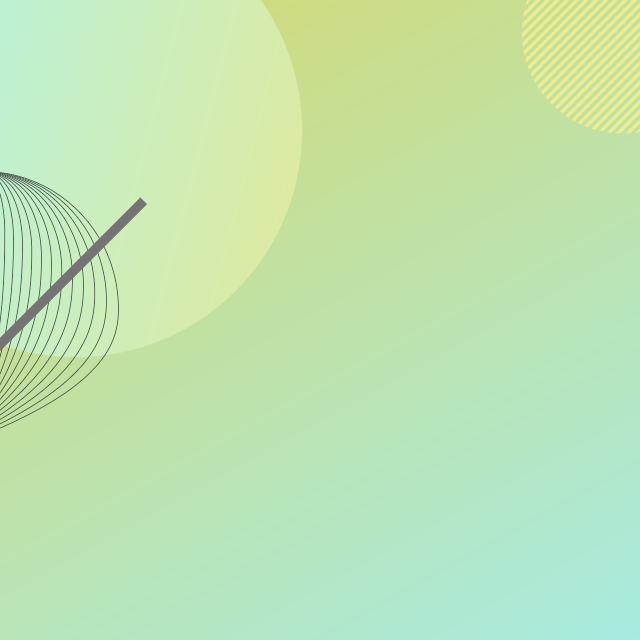
Write a Shadertoy shader that draws this background.

```glsl
const float DIAGONAL = 0.70711;
const int STRAND_COUNT = 12;

// Converts a signed distance to antialiased coverage
float coverage(float dist, float pixel) {
    return clamp(0.5 - dist / pixel, 0.0, 1.0);
}

float circleDistance(vec2 p, vec2 center, float radius) {
    return length(p - center) - radius;
}

// Square-ended bar reaching back from its tip along a unit direction
float barDistance(vec2 p, vec2 tip, vec2 dir, float len, float halfWidth) {
    vec2 q = p - tip;
    vec2 local = vec2(dot(q, dir) + 0.5 * len, dot(q, vec2(-dir.y, dir.x)));
    vec2 d = abs(local) - vec2(0.5 * len, halfWidth);
    return length(max(d, 0.0)) + min(max(d.x, d.y), 0.0);
}

// Stripes rising to the right, half filled
float stripeDistance(vec2 p, float period) {
    float phase = (p.x - p.y) * DIAGONAL / period;
    return (abs(fract(phase) - 0.5) - 0.25) * period;
}

// Curve with an elliptic upper half and a power-law lower half
float strandDistance(vec2 p, float reach, float rootX, float topY) {
    float span = reach - rootX;
    float peakY = 0.642 - 0.67 * reach;
    float x = (p.x - rootX) / span;
    float dy = p.y - peakY;
    if (dy > 0.0) {
        float rise = topY - peakY;
        vec2 q = vec2(x, dy / rise);
        float r = max(length(q), 0.001);
        vec2 slope = q / (r * vec2(span, rise));
        return abs(r - 1.0) / length(slope);
    }
    float drop = 0.198 + 0.4 * (0.185 - reach);
    float d = -dy / drop;
    vec2 slope = vec2(1.0 / span, 2.3 * pow(d, 1.3) / drop);
    return abs(x + pow(d, 2.3) - 1.0) / length(slope);
}

// Nearest strand of the fan, with spacing that tightens inward
float fanDistance(vec2 p) {
    float nearest = 1.0;
    for (int i = 0; i < STRAND_COUNT; i++) {
        float n = float(i);
        float reach = 0.185 - 0.019 * n + 0.00026 * n * n;
        nearest = min(nearest, strandDistance(p, reach, -0.026, 0.732));
    }
    return nearest;
}

vec3 backdrop(vec2 p) {
    vec3 olive = vec3(0.835, 0.850, 0.440);
    vec3 aqua = vec3(0.660, 0.920, 0.880);
    float t = dot(vec2(p.x, 1.0 - p.y), vec2(0.48, 0.87)) / 1.35;
    return mix(olive, aqua, clamp(t, 0.0, 1.0));
}

vec3 discColor(vec2 p) {
    vec3 mint = vec3(0.740, 0.945, 0.830);
    vec3 lime = vec3(0.865, 0.920, 0.640);
    float t = dot(vec2(p.x, 1.0 - p.y), vec2(0.97, 0.25)) / 0.52;
    return mix(mint, lime, clamp(t, 0.0, 1.0));
}

void mainImage(out vec4 fragColor, in vec2 fragCoord) {
    float pixel = 1.0 / iResolution.y;
    vec2 p = fragCoord * pixel;
    vec3 stripeYellow = vec3(0.93, 0.93, 0.57);
    vec3 strandInk = vec3(0.23, 0.28, 0.26);
    vec3 barGray = vec3(0.46, 0.45, 0.45);

    vec3 color = backdrop(p);

    // Large pale disc
    float disc = circleDistance(p, vec2(0.118, 0.796), 0.354);
    color = mix(color, discColor(p), coverage(disc, pixel));

    // Striped disc in the corner
    float corner = circleDistance(p, vec2(0.973, 0.949), 0.1575);
    float striped = max(corner, stripeDistance(p, 0.0107));
    color = mix(color, stripeYellow, coverage(striped, pixel));

    // Fan of fine strands
    float strands = fanDistance(p) - 0.00058;
    color = mix(color, strandInk, coverage(strands, pixel));

    // Diagonal bar
    float bar = barDistance(p, vec2(0.2245, 0.6862), vec2(DIAGONAL), 0.6, 0.0075);
    color = mix(color, barGray, coverage(bar, pixel));

    fragColor = vec4(color, 1.0);
}
```
